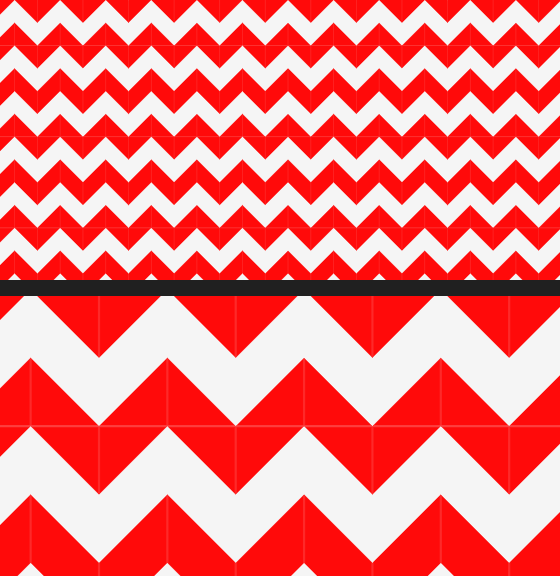
Top: the whole. Bottom: its middle third, enlarged.
A Shadertoy shader for this pattern:

```glsl
// Red and off-white chevron bands with 45 degree slopes.
// A folded x coordinate shears the rows into a zigzag; faint hairline
// seams run through the red along the folds and every second row.

const vec3 RED = vec3(1.0, 0.04, 0.04);
const vec3 WHITE = vec3(0.96);

// Lengths are fractions of the canvas height.
const float PERIOD = 0.16276;      // one zigzag across, one band pair down
const float PEAK_X = 0.0521;       // x of the first peak
const float SEAM_WIDTH = 0.0026;
const float FOLD_SEAM = 0.13;      // seam strength along the folds
const float ROW_SEAM = 0.22;       // seam strength along the rows

// Signed offset from the nearest multiple of 1, in -0.5 .. 0.5.
float nearest(float t) {
    return fract(t + 0.5) - 0.5;
}

// Share of a pixel covered by a thin line at distance d.
float lineCoverage(float d, float pixel) {
    float reach = 0.5 * (SEAM_WIDTH + pixel);
    return clamp((reach - abs(d)) / pixel, 0.0, min(1.0, SEAM_WIDTH / pixel));
}

void mainImage(out vec4 fragColor, in vec2 fragCoord) {
    float pixel = 1.0 / iResolution.y;
    vec2 p = fragCoord * pixel;
    vec2 cell = vec2(p.x - PEAK_X, 1.0 - p.y) / PERIOD;   // y runs down

    // White band: the upper half of each sheared row.
    float fold = abs(nearest(cell.x));
    float row = nearest(cell.y - fold - 0.25);
    float bandDistance = (abs(row) - 0.25) * PERIOD * inversesqrt(2.0);
    float white = clamp(0.5 - bandDistance / pixel, 0.0, 1.0);

    // Seams on peaks and valleys, and on every second row line.
    float foldDistance = nearest(cell.x * 2.0) * 0.5 * PERIOD;
    float rowDistance = nearest((cell.y - 1.0) * 0.5) * 2.0 * PERIOD;
    float seam = max(FOLD_SEAM * lineCoverage(foldDistance, pixel),
                     ROW_SEAM * lineCoverage(rowDistance, pixel));

    fragColor = vec4(mix(RED, WHITE, max(white, seam)), 1.0);
}
```
